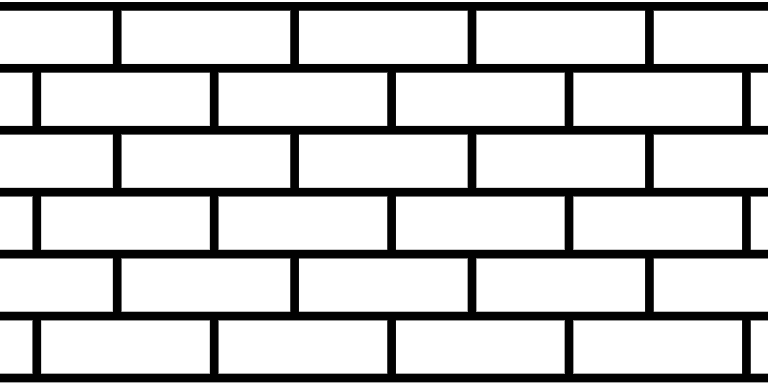
A WebGL 1 fragment shader for this pattern:

```glsl
precision highp float;

uniform vec2 u_resolution;

// Lengths are fractions of the canvas height
#define BRICK_SIZE vec2(0.4620, 0.1613)
#define WALL_BASE 0.0156
#define COURSES 6.0
#define JOINT_WIDTH 0.0227
#define EVEN_JOINT_X 0.0958
#define ODD_JOINT_X 0.3052
#define MORTAR_COLOR vec3(0.005)
#define BRICK_COLOR vec3(1.0)

// Distance to the nearest of evenly spaced lines passing through zero
float lineDistance(float x, float spacing) {
    return abs(x - spacing * floor(x / spacing + 0.5));
}

// Signed distance to the mortar of a running bond wall
float mortarDistance(vec2 p) {
    float y = p.y - WALL_BASE;
    float course = floor(y / BRICK_SIZE.y);

    // Bed joints, including the top and bottom edges of the wall
    float bed = clamp(floor(y / BRICK_SIZE.y + 0.5), 0.0, COURSES);
    float bedDistance = abs(y - bed * BRICK_SIZE.y);

    // Upright joints alternate between two offsets
    float jointX = mix(EVEN_JOINT_X, ODD_JOINT_X, mod(course, 2.0));
    float uprightDistance = lineDistance(p.x - jointX, BRICK_SIZE.x);
    bool insideWall = course >= 0.0 && course < COURSES;

    float nearest = insideWall ? min(bedDistance, uprightDistance) : bedDistance;
    return nearest - 0.5 * JOINT_WIDTH;
}

void main() {
    vec2 p = gl_FragCoord.xy / u_resolution.y;

    // One pixel of edge smoothing
    float coverage = clamp(0.5 - mortarDistance(p) * u_resolution.y, 0.0, 1.0);
    gl_FragColor = vec4(mix(BRICK_COLOR, MORTAR_COLOR, coverage), 1.0);
}
```
